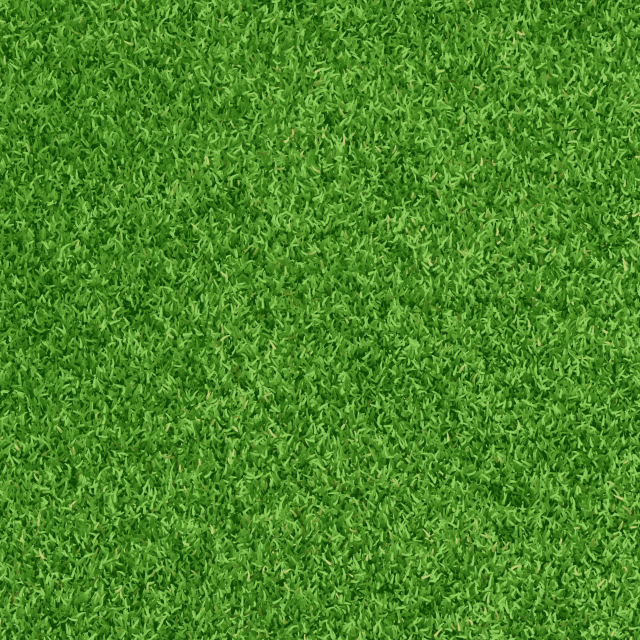
Give the GLSL for this texture, as a Shadertoy shader.

```glsl
vec4 hash4(vec3 p) {
    vec4 q = fract(p.xyzx * vec4(0.1031, 0.1030, 0.0973, 0.1099));
    q += dot(q, q.wzxy + 33.33);
    return fract((q.xxyz + q.yzzw) * q.zywx);
}

float noise(vec2 p) {
    vec2 i = floor(p), f = fract(p);
    f = f * f * (3.0 - 2.0 * f);
    float low = mix(hash4(vec3(i, 71.0)).x, hash4(vec3(i + vec2(1, 0), 71.0)).x, f.x);
    float high = mix(hash4(vec3(i + vec2(0, 1), 71.0)).x, hash4(vec3(i + 1.0, 71.0)).x, f.x);
    return mix(low, high, f.y);
}

float fbm(vec2 p) {
    float sum = 0.0, weight = 0.5;
    for (int i = 0; i < 4; i++) {
        sum += weight * noise(p);
        p = mat2(1.6, 1.2, -1.2, 1.6) * p + 7.3;
        weight *= 0.5;
    }
    return sum / 0.9375;
}

// Green ramp from shaded roots to sunlit tips
vec3 grassColor(float tone) {
    vec3 c = mix(vec3(0.06, 0.27, 0.01), vec3(0.19, 0.44, 0.07), smoothstep(-0.08, 0.17, tone));
    c = mix(c, vec3(0.28, 0.53, 0.12), smoothstep(0.17, 0.42, tone));
    c = mix(c, vec3(0.39, 0.645, 0.21), smoothstep(0.42, 0.72, tone));
    return mix(c, vec3(0.57, 0.81, 0.37), smoothstep(0.72, 1.04, tone));
}

void mainImage(out vec4 fragColor, in vec2 fragCoord) {
    vec2 uv = fragCoord / iResolution.xy;
    vec2 p = fragCoord / iResolution.y;
    float cells = 92.0;
    float soft = cells * max(0.0012, 0.8 / iResolution.y);

    // Broad patches of light and of contrast across the lawn
    float patches = fbm(p * 5.0) - 0.5;
    float clumps = fbm(p * 38.0 + 19.0) - 0.5;
    float contrast = 1.12 + 0.18 * (uv.x - uv.y);
    float light = 0.16 * patches + 0.3 * clumps + 0.06 * (uv.x - 0.5);

    // Blades stacked from the shaded bottom layer to the top
    vec3 color = grassColor(0.03 + light);
    for (int layer = 0; layer < 6; layer++) {
        float height = float(layer) / 5.0;
        vec2 g = p * cells + float(layer) * vec2(3.37, 5.71);
        vec2 cell = floor(g);
        for (int k = 0; k < 9; k++) {
            vec2 id = cell + vec2(k % 3 - 1, k / 3 - 1);
            vec4 place = hash4(vec3(id, float(layer) + 1.0));
            vec4 look = hash4(vec3(id, float(layer) + 31.0));

            // Leaning blade, slightly bent and narrow at its tip
            float lean = (place.z + look.w - 1.0) * 1.75;
            vec2 up = vec2(sin(lean), cos(lean));
            vec2 d = g - id - place.xy;
            float halfLength = 0.38 + 0.32 * place.w;
            float along = clamp(dot(d, up), -halfLength, halfLength);
            float t = along / halfLength;
            vec2 side = vec2(up.y, -up.x);
            float bend = (look.z - 0.5) * 0.3 * t * t;
            float dist = length(d - up * along - side * bend);
            float width = 0.15 * (1.0 - 0.35 * t);
            float cover = 1.0 - smoothstep(width - soft, width + soft, dist);

            // Brightness by blade, by layer and toward the tip
            float tone = (look.x - 0.5) * 1.05 + 0.35 * (height - 0.78) + 0.13 * t;
            vec3 blade = grassColor(0.52 + tone * contrast + light);
            float straw = smoothstep(0.93, 1.0, look.y + 0.12 * patches);
            blade = mix(blade, blade * vec3(1.25, 1.0, 1.2) + vec3(0.06, 0.01, 0.03), straw);
            color = mix(color, blade, cover);
        }
    }
    fragColor = vec4(color, 1.0);
}
```
